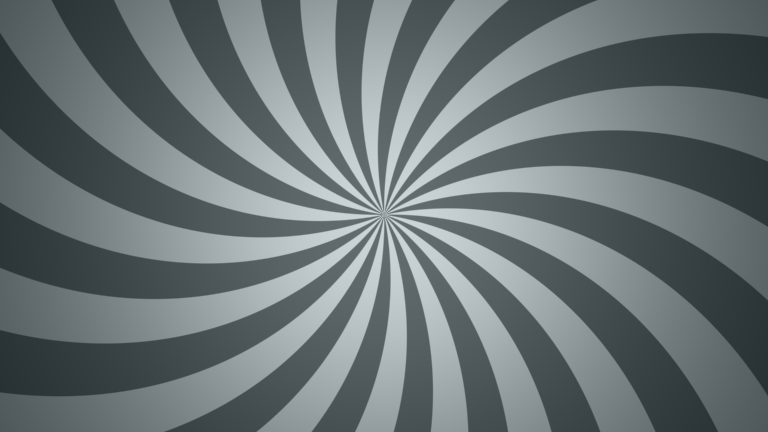
Reproduce this background procedurally as a Shadertoy shader.

```glsl
#define RAYS 18.0
#define TWIST 0.648
#define LIGHT_RAY_ANGLE 0.108
#define HUB vec2(0.0005, 0.0030)
#define LIGHT_LEVEL 0.80
#define DARK_LEVEL 0.385
#define FALLOFF 1.55
#define COOL_TINT vec3(0.0, 0.040, 0.051)

const float TAU = 6.2831853;

// Signed distance to the nearest ray edge, positive inside light rays
float swirlDistance(vec2 p) {
    float radius = length(p);
    float angle = atan(p.y, p.x) + TWIST * radius - LIGHT_RAY_ANGLE;
    float phase = fract(angle * RAYS / TAU);
    float edge = abs(phase - 0.5) - 0.25;
    float slant = sqrt(1.0 + TWIST * TWIST * radius * radius);
    return edge * TAU / RAYS * radius / slant;
}

// Brightness that fades smoothly away from the middle
float vignette(vec2 p) {
    return 1.0 / (1.0 + FALLOFF * dot(p, p));
}

void mainImage(out vec4 fragColor, in vec2 fragCoord) {
    // Centred coordinates, one unit per canvas height
    vec2 p = (fragCoord - 0.5 * iResolution.xy) / iResolution.y - HUB;
    float softness = 0.9 / iResolution.y;

    // Light and dark rays, shaded and cooled
    float lightRay = smoothstep(-softness, softness, swirlDistance(p));
    float level = mix(DARK_LEVEL, LIGHT_LEVEL, lightRay) * vignette(p);
    fragColor = vec4(vec3(level) + COOL_TINT, 1.0);
}
```
